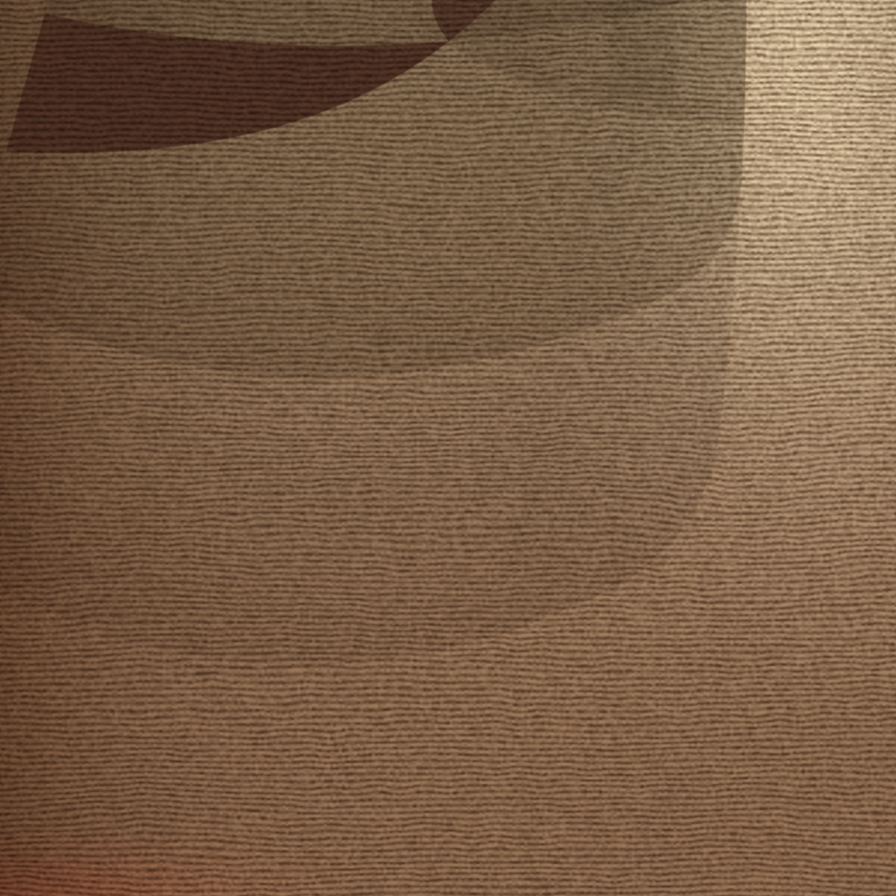
Write a WebGL 2 fragment shader that draws this background.

```glsl
#version 300 es
precision highp float;
// Warm brown woven cloth with overlapping translucent curved panels and a pale glow at upper right.

uniform vec2 u_resolution;
out vec4 fragColor;

const vec3 CLAY = vec3(0.495, 0.365, 0.265);
const vec3 SAND = vec3(0.575, 0.475, 0.36);
const vec3 CREAM = vec3(0.13, 0.14, 0.125);
const vec3 RUST = vec3(0.03, -0.02, -0.02);
const vec3 UMBER = vec3(0.26, 0.155, 0.11);

float hash(vec2 p) {
  vec3 q = fract(vec3(p.xyx) * 0.1031);
  q += dot(q, q.yzx + 33.33);
  return fract((q.x + q.y) * q.z);
}

float noise(vec2 p) {
  vec2 i = floor(p), f = fract(p);
  f = f * f * (3.0 - 2.0 * f);
  float low = mix(hash(i), hash(i + vec2(1, 0)), f.x);
  float high = mix(hash(i + vec2(0, 1)), hash(i + vec2(1, 1)), f.x);
  return mix(low, high, f.y);
}

// Approximate distance to the region above an upturned curve; negative inside.
float bowl(vec2 p, vec2 base, float bend, float flare) {
  float x = p.x - base.x, x2 = x * x;
  float slope = 2.0 * bend * x + 4.0 * flare * x * x2;
  return (base.y + bend * x2 + flare * x2 * x2 - p.y) / sqrt(1.0 + slope * slope);
}

float smoothMax(float a, float b, float radius) {
  float h = max(radius - abs(a - b), 0.0) / radius;
  return max(a, b) + 0.25 * h * h * radius;
}

float cover(float d, float softness) {
  return 1.0 - smoothstep(-softness, softness, d);
}

// Broad light across the cloth.
vec3 ground(vec2 p) {
  vec3 color = mix(CLAY, SAND, smoothstep(0.0, 1.0, p.y));
  vec2 glow = (p - vec2(0.90, 0.98)) / vec2(0.18, 0.40);
  color += CREAM * exp(-dot(glow, glow));
  color += 0.035 * smoothstep(0.55, 0.95, p.x) * smoothstep(0.1, 0.7, p.y);
  vec3 shade = vec3(0.27, 0.36, 0.41) * exp(-p.x * 6.5);
  vec2 ember = (p - vec2(0.08, 0.0)) / vec2(0.20, 0.05);
  return color * (1.0 - shade) + RUST * exp(-dot(ember, ember));
}

// Overlapping panels, from the palest to the darkest.
vec3 panels(vec3 color, vec2 p, float edge) {
  float drop = 1.0 - p.y;
  float side = p.x - 0.833 + 0.13 * drop * drop;
  float outer = smoothMax(bowl(p, vec2(0.339, 0.258), 0.72, 0.0), side, 0.09);
  float inner = smoothMax(bowl(p, vec2(0.358, 0.579), 0.614, 0.0), side, 0.08);
  float upper = bowl(p, vec2(0.378, 0.949), 0.33, 0.0);
  float lobe = max(bowl(p, vec2(0.833, 0.861), 0.77, 0.3), side);
  float lip = min(drop, 0.05);
  lobe = max(lobe, 0.482 + 9.0 * lip * lip - p.x);
  float band = bowl(p, vec2(0.065, 0.829), 0.42, 1.25);

  vec3 tint = vec3(0.92, 1.02, 1.12);
  color *= 1.0 - 0.075 * tint * cover(outer, edge);
  color *= 1.0 - 0.13 * tint * cover(inner, edge);
  color *= 1.0 - 0.10 * tint * cover(lobe, edge);
  color *= 1.0 - 0.12 * tint * cover(max(upper, 0.05 - p.x), edge);

  // Faint slanted fold and a short upright tab.
  float fold = max(0.69 - 0.20 * drop - p.x, outer);
  color *= 1.0 - 0.02 * cover(fold, edge * 3.0);
  float tab = max(abs(p.x - 0.718) - 0.038, 0.89 - p.y);
  color *= 1.0 - 0.06 * tint * cover(tab, edge * 2.0);

  // Dark blade between two curves, and the small lens beside it.
  float cut = 0.05 - 0.28 * (drop - 0.015) - p.x;
  float blade = max(max(band, -upper), cut);
  color = mix(color, UMBER, 0.92 * cover(blade, edge));
  return mix(color, UMBER, 0.78 * cover(max(band, lobe), edge));
}

// Soft wavering threads with fine beads and grain.
float weave(vec2 p) {
  float waver = 1.6 * noise(p * vec2(6.0, 11.0)) + 0.5 * noise(p * vec2(38.0, 50.0));
  float row = p.y * 140.0 + waver;
  float thread = cos(6.28318 * row);
  float bead = noise(vec2(p.x * 240.0, floor(row) * 3.7)) - 0.5;
  float grain = noise(p * vec2(300.0, 380.0)) - 0.5;
  float groove = 0.5 - 0.5 * thread;
  return 0.13 * thread - 0.10 * (groove * groove - 0.375)
    + 0.28 * bead * groove + 0.26 * grain;
}

void main() {
  vec2 p = gl_FragCoord.xy / u_resolution;
  float edge = max(0.0015, 0.75 / min(u_resolution.x, u_resolution.y));
  vec3 color = panels(ground(p), p, edge);
  color *= 1.0 + weave(p) * vec3(0.88, 1.06, 1.22);
  color *= 0.985 + 0.03 * noise(p * vec2(7.0, 11.0));
  fragColor = vec4(clamp(color, 0.0, 1.0), 1.0);
}
```
